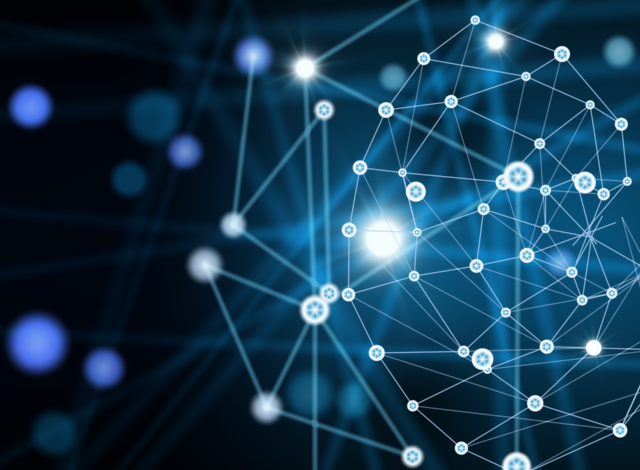
A WebGL 1 fragment shader for this background:

```glsl
precision highp float;
// A glowing network globe at right, with soft out-of-focus lights on dark navy at left.
uniform vec2 u_resolution;

const float HEIGHT = 5.64; // canvas height in scene units, y pointing down
const vec3 NAVY = vec3(0.0, 0.018, 0.055);
const vec3 TEAL = vec3(0.02, 0.20, 0.30);
const vec3 STEEL = vec3(0.34, 0.62, 0.75);
const vec3 BLUE = vec3(0.23, 0.38, 0.92);
const vec3 PALE = vec3(0.70, 0.82, 0.96);
const vec3 WHITE = vec3(0.95, 0.98, 1.0);

// Anchors shared by lights and links
const vec2 CROWN = vec2(3.04, 0.67);
const vec2 SPARK = vec2(3.66, 0.82);
const vec2 BROW = vec2(3.89, 1.32);
const vec2 WEST = vec2(2.80, 2.70);
const vec2 ELBOW = vec2(2.46, 3.18);
const vec2 HUB = vec2(3.78, 3.72);
const vec2 TWIN = vec2(3.95, 3.52);
const vec2 FOOT = vec2(3.20, 4.89);
const vec2 BASE = vec2(4.95, 5.48);
const vec2 EYE = vec2(6.22, 2.12);
const vec2 SOUTH = vec2(6.20, 5.60);
const vec2 SUN = vec2(4.60, 2.87);
const vec2 GLOBE = vec2(7.10, 2.85);

vec2 hash2(vec2 s) {
  vec3 q = fract(s.xyx * vec3(0.1031, 0.1030, 0.0973));
  q += dot(q, q.yzx + 33.33);
  return fract((q.xx + q.yz) * q.zy);
}

vec3 screen(vec3 base, vec3 light) {
  return 1.0 - (1.0 - base) * (1.0 - clamp(light, 0.0, 1.0));
}

float disc(vec2 p, vec2 c, float r, float soft) {
  return 1.0 - smoothstep(r - soft, r + soft, length(p - c));
}

float link(vec2 p, vec2 a, vec2 b, float w) {
  vec2 d = b - a;
  float t = clamp(dot(p - a, d) / dot(d, d), 0.0, 1.0);
  return 1.0 - smoothstep(0.0, w, length(p - a - d * t));
}

float glow(vec2 p, vec2 c, float r) {
  vec2 d = (p - c) / r;
  return exp(-dot(d, d));
}

// Bokeh: coloured disc with a paler heart
vec3 bokeh(vec3 col, vec2 p, vec2 c, float r, vec3 tint, float heart) {
  col = screen(col, tint * disc(p, c, r, r * 0.38));
  return screen(col, PALE * heart * glow(p, c, r * 0.65));
}

// Bead: bright rim around a mottled steel core
vec3 bead(vec3 col, vec2 p, vec2 c, float r, float soft) {
  vec2 q = (p - c) / r;
  float spoke = 0.5 + 0.5 * cos(atan(q.y, q.x + 0.0001) * 6.0);
  float rim = smoothstep(0.35, 0.8, length(q));
  vec3 face = mix(STEEL * (0.9 + 0.4 * spoke), WHITE, max(rim, glow(q, vec2(0.0), 0.3)));
  return mix(col, face, disc(p, c, r, soft));
}

// Flare: hot core, halo and uneven rays
vec3 flare(vec3 col, vec2 p, vec2 c, float r) {
  vec2 q = p - c;
  float a = atan(q.y, q.x + 0.0001);
  float ray = pow(0.5 + 0.5 * cos(a * 9.0 + 2.0 * cos(a * 4.0)), 3.0);
  col = screen(col, STEEL * (0.35 + 0.5 * ray) * exp(-length(q) / (r * 1.4)));
  return screen(col, WHITE * min(1.5 * glow(p, c, r), 1.0));
}

// Jittered node k of a concentric ring on the globe
vec2 globeNode(float ring, float k) {
  vec2 h = hash2(vec2(k + 3.0, ring * 7.0 + 5.0)) - 0.5;
  float a = (4.5 - k + 0.7 * h.x * min(ring, 1.0)) * (0.262 + 0.09 * ring) - 0.1;
  float r = 2.95 - 0.77 * ring + h.y * (0.1 + 0.35 * min(ring, 1.0));
  return GLOBE - r * vec2(cos(a), sin(a));
}

vec3 backdrop(vec2 p) {
  vec3 col = mix(NAVY, TEAL, smoothstep(1.4, 5.2, p.x));
  col *= 1.0 - 0.6 * pow(abs(p.y / HEIGHT * 2.0 - 1.0), 2.0);
  col += TEAL * (0.7 * glow(p, SUN, 1.5) + 0.55 * glow(p, GLOBE, 1.3));
  col *= 1.0 - 0.6 * glow(p, vec2(5.4, 1.6), 0.65) - 0.65 * glow(p, vec2(5.0, 4.9), 0.7);
  for (float i = 0.0; i < 18.0; i++) { // wide blurred streaks
    vec2 h = hash2(vec2(i, 2.0)), g = hash2(vec2(i, 9.0));
    vec2 a = vec2(h.x * 8.0, -0.4), b = vec2(g.x * 8.0, 6.0);
    if (h.y > 0.5) { a = vec2(-0.5, h.x * 6.0); b = vec2(8.2, g.x * 6.0); }
    col += TEAL * link(p, a, b, 0.08 + 0.16 * g.y) * mix(0.2, 0.5, smoothstep(1.5, 5.0, p.x));
  }
  return col;
}

vec3 softNetwork(vec3 col, vec2 p) {
  float w = 0.055;
  float l = link(p, CROWN, WEST, w) + link(p, BROW, WEST, w) + link(p, WEST, TWIN, w);
  l += link(p, ELBOW, HUB, w) + link(p, ELBOW, FOOT, w) + link(p, SPARK, HUB, w);
  l += link(p, BROW, TWIN, w) + link(p, HUB, FOOT, w) + link(p, HUB, vec2(3.78, 6.0), w);
  l += link(p, SPARK, EYE, w) + link(p, HUB, EYE, w) + link(p, HUB, BASE, w);
  l += link(p, EYE, SOUTH, w) + link(p, FOOT, BASE, w) + link(p, SPARK, vec2(5.3, -0.2), w);
  col = screen(col, STEEL * 0.55 * min(l, 1.3));
  col = bokeh(col, p, vec2(0.37, 1.28), 0.23, BLUE, 0.3);
  col = bokeh(col, p, vec2(0.45, 4.12), 0.32, BLUE, 0.4);
  col = bokeh(col, p, vec2(1.25, 4.42), 0.22, BLUE * 0.75, 0.35);
  col = bokeh(col, p, vec2(2.22, 1.82), 0.19, BLUE * 0.65, 0.45);
  col = bokeh(col, p, CROWN, 0.21, BLUE * 0.75, 0.85);
  col = bokeh(col, p, vec2(1.85, 1.40), 0.30, TEAL, 0.0);
  col = bokeh(col, p, vec2(1.55, 2.15), 0.20, TEAL, 0.0);
  col = bokeh(col, p, vec2(0.65, 5.20), 0.25, TEAL * 0.8, 0.0);
  col = bokeh(col, p, vec2(3.72, 4.73), 0.26, TEAL, 0.1);
  col = bokeh(col, p, vec2(4.25, 4.80), 0.20, TEAL, 0.1);
  col = bokeh(col, p, vec2(4.72, 0.93), 0.15, STEEL * 0.6, 0.2);
  col = bokeh(col, p, vec2(7.43, 0.62), 0.17, STEEL * 0.7, 0.3);
  col = bokeh(col, p, vec2(6.73, 3.15), 0.16, BLUE * 0.5, 0.5);
  col = bokeh(col, p, WEST, 0.14, PALE * 0.75, 0.7);
  col = bokeh(col, p, ELBOW, 0.19, PALE * 0.65, 0.8);
  col = bokeh(col, p, FOOT, 0.17, PALE * 0.65, 0.9);
  col = bead(col, p, BROW, 0.11, 0.04);
  col = bead(col, p, TWIN, 0.11, 0.04);
  col = bead(col, p, BASE, 0.12, 0.04);
  return bead(col, p, HUB, 0.17, 0.04);
}

vec3 globe(vec3 col, vec2 p, float px) {
  float w = max(0.017, px * 1.1), lines = 0.0;
  for (float ring = 0.0; ring < 4.0; ring++) {
    for (float k = 0.0; k < 10.0; k++) {
      vec2 a = globeNode(ring, k);
      lines += link(p, a, globeNode(ring, k + 1.0), w);
      lines += link(p, a, globeNode(ring + 1.0, k), w);
      lines += 0.6 * link(p, a, globeNode(min(ring + 1.0, 3.0), k + 2.0), w);
    }
  }
  col = mix(col, PALE, 0.65 * min(lines, 1.2));
  for (float ring = 0.0; ring < 4.0; ring++) {
    for (float k = 0.0; k < 10.0; k++) {
      float size = 0.05 + 0.05 * hash2(vec2(k, ring + 20.0)).x;
      col = bead(col, p, globeNode(ring, k), size, px);
    }
  }
  col = bead(col, p, vec2(4.99, 2.30), 0.12, px);
  col = bead(col, p, vec2(5.79, 4.31), 0.13, px);
  col = bead(col, p, vec2(7.02, 2.19), 0.13, px);
  col = bead(col, p, SOUTH, 0.17, 0.03);
  return bead(col, p, EYE, 0.18, 0.03);
}

void main() {
  float px = HEIGHT / u_resolution.y;
  vec2 p = vec2(gl_FragCoord.x, u_resolution.y - gl_FragCoord.y) * px;
  vec3 col = softNetwork(backdrop(p), p);
  col = flare(col, p, SUN, 0.30);
  col = flare(col, p, SPARK, 0.15);
  col = globe(col, p, px);
  col = flare(col, p, vec2(5.95, 0.50), 0.12);
  col = flare(col, p, vec2(7.12, 4.17), 0.08);
  gl_FragColor = vec4(col, 1.0);
}
```
